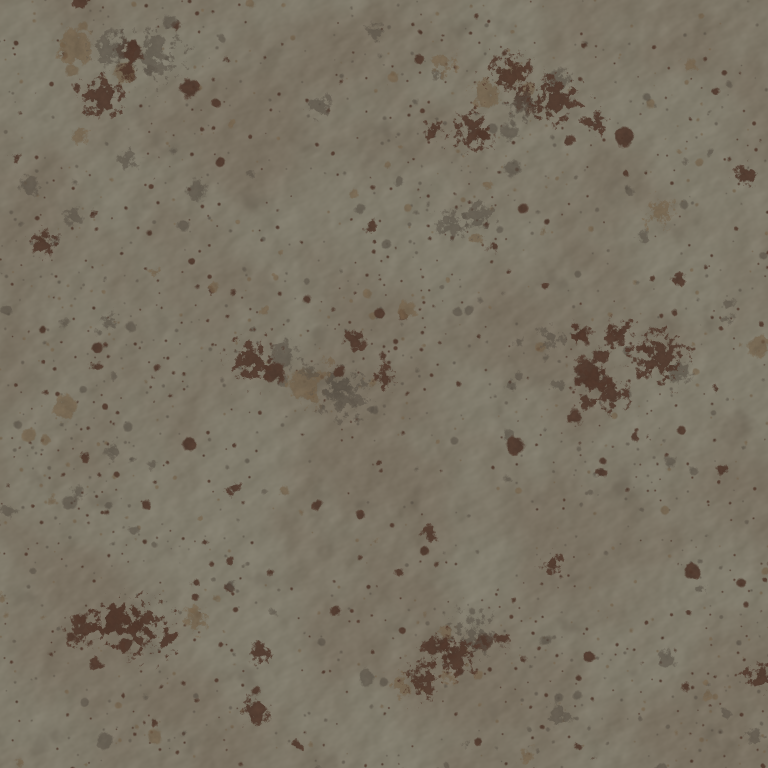
A WebGL 1 fragment shader for this texture:

```glsl
precision highp float;
uniform vec2 u_resolution;

vec2 hash2(vec2 p) {
  vec3 q = fract(p.xyx * vec3(0.1031, 0.1030, 0.0973));
  q += dot(q, q.yzx + 33.33);
  return fract((q.xx + q.yz) * q.zy);
}

float corner(vec2 cell, vec2 offset) {
  float angle = 6.2832 * hash2(cell).x;
  return dot(vec2(cos(angle), sin(angle)), offset);
}

float gradientNoise(vec2 p) {
  vec2 i = floor(p), f = p - i;
  vec2 u = f * f * f * (f * (f * 6.0 - 15.0) + 10.0);
  vec2 e = vec2(1.0, 0.0);
  return mix(mix(corner(i, f), corner(i + e, f - e), u.x),
             mix(corner(i + e.yx, f - e.yx), corner(i + 1.0, f - 1.0), u.x), u.y);
}

float fbm(vec2 p) {
  float sum = 0.0, amplitude = 1.0;
  for (int i = 0; i < 4; i++) {
    sum += amplitude * gradientNoise(p);
    p = mat2(1.6, 1.2, -1.2, 1.6) * p + 17.3;
    amplitude *= 0.55;
  }
  return sum;
}

// Stain colour, with opacity in alpha
vec4 pickInk(float pick) {
  vec4 rust = vec4(0.30, 0.21, 0.165, 0.9);
  vec4 ochre = vec4(0.44, 0.37, 0.28, 0.7);
  vec4 umber = vec4(0.33, 0.30, 0.26, 0.6);
  return pick < 0.42 ? rust : (pick < 0.66 ? ochre : umber);
}

// One ragged blot; wear breaks it up into flecks
void blot(inout vec3 color, vec2 offset, float radius, float wear, vec4 ink, float grain) {
  float ragged = radius * wear;
  float softness = (1.0 + 130.0 * ragged) / u_resolution.y;
  float cover = smoothstep(-softness, softness, radius - length(offset) + ragged * grain);
  color = mix(color, ink.rgb * (1.0 + 0.12 * grain), cover * ink.a);
}

// Loose dots on a jittered grid, denser in some regions
void scatter(inout vec3 color, vec2 p, float cells, float density, vec2 sizes, float grain) {
  vec2 home = floor(p * cells);
  for (int y = -1; y <= 1; y++) {
    for (int x = -1; x <= 1; x++) {
      vec2 id = home + vec2(x, y);
      vec2 place = hash2(id + cells * 3.0);
      vec2 kind = hash2(id + cells * 7.0 + 51.0);
      vec2 trait = hash2(id + cells * 5.0 + 113.0);
      vec2 center = (id + place) / cells;
      float chance = density * (1.0 + 1.8 * gradientNoise(center * 4.5 + 9.0));
      if (trait.x < chance) {
        float radius = mix(sizes.x, sizes.y, kind.x * kind.x);
        float wear = mix(0.3, 2.4, trait.y * trait.y);
        blot(color, p - center, radius, wear, pickInk(kind.y), grain);
      }
    }
  }
}

// Groups of overlapping large blots
void splatters(inout vec3 color, vec2 p, float grain) {
  for (int c = 0; c < 6; c++) {
    float group = float(c);
    vec2 slot = vec2(mod(group, 2.0), floor(group / 2.0));
    vec2 center = (slot + 0.15 + 0.7 * hash2(slot + 23.0)) / vec2(2.0, 3.0);
    float rusty = mod(group, 3.0) < 1.0 ? 0.42 : 1.0;
    for (int k = 0; k < 11; k++) {
      vec2 key = vec2(group * 13.0 + 5.0, float(k) * 3.0 + 71.0);
      vec2 place = hash2(key) + hash2(key + 40.0) - 1.0;
      vec2 kind = hash2(key + 90.0);
      float radius = mix(0.006, 0.023, kind.x * kind.x);
      float wear = mix(0.5, 2.6, hash2(key + 150.0).x);
      blot(color, p - center - place * vec2(0.085, 0.06), radius, wear,
           pickInk(kind.y * rusty), grain);
    }
  }
}

void main() {
  vec2 p = gl_FragCoord.xy / u_resolution.y;

  // Weathered ground: broad warm and cool patches
  float patches = fbm(p * 5.0 + 3.0);
  vec3 color = mix(vec3(0.475, 0.44, 0.38), vec3(0.505, 0.485, 0.425),
                   smoothstep(-0.5, 0.4, patches));

  // Shallow diagonal relief, lit from one side
  vec2 slanted = mat2(0.8, -0.6, 0.6, 0.8) * p * vec2(17.0, 27.0);
  float relief = fbm(slanted) - fbm(slanted + vec2(0.08, -0.16));
  color += 0.042 * relief + 0.014 * fbm(p * 38.0 + 61.0);

  // Faint dark smudges
  float smudge = smoothstep(0.3, 0.9, fbm(p * 13.0 + 31.0));
  color = mix(color, vec3(0.38, 0.35, 0.30), 0.4 * smudge);

  // Stains, from fine specks to large splatters
  float grain = fbm(p * 85.0 + 7.0);
  scatter(color, p, 78.0, 0.24, vec2(0.0008, 0.0024), grain);
  scatter(color, p, 30.0, 0.34, vec2(0.002, 0.0062), grain);
  scatter(color, p, 14.0, 0.42, vec2(0.006, 0.0145), grain);
  splatters(color, p, grain);

  gl_FragColor = vec4(color, 1.0);
}
```
